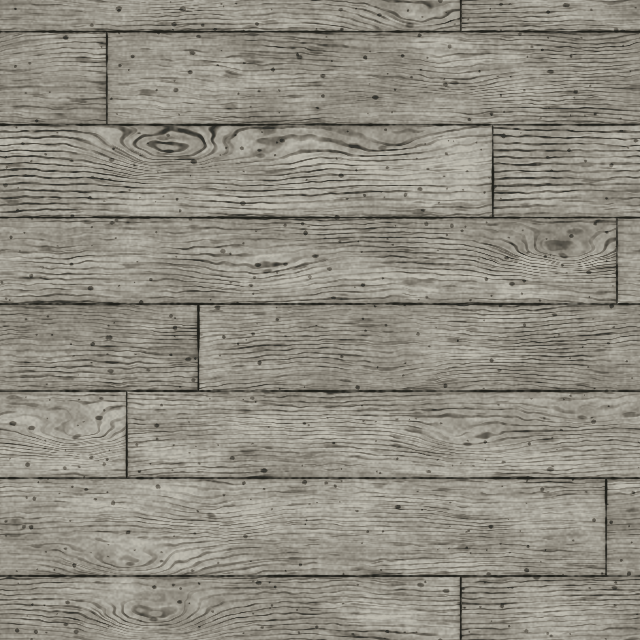
Write a Shadertoy shader that draws this texture.

```glsl
float hash(vec2 p) {
    return fract(sin(dot(p, vec2(127.1, 311.7))) * 43758.5453);
}

float noise(vec2 p) {
    vec2 i = floor(p), f = fract(p);
    f = f * f * (3.0 - 2.0 * f);
    return mix(mix(hash(i), hash(i + vec2(1, 0)), f.x),
               mix(hash(i + vec2(0, 1)), hash(i + vec2(1, 1)), f.x), f.y);
}

float fbm(vec2 p) {
    float sum = 0.0, amp = 0.5;
    for (int i = 0; i < 4; i++) {
        sum += amp * noise(p);
        p = p * 2.03 + 17.3;
        amp *= 0.5;
    }
    return sum;
}

// Lower edges of the boards, the last one wrapping past the top
const float edges[8] = float[8](0.100, 0.253, 0.389, 0.525, 0.660, 0.805, 0.9505, 1.100);

// Per board: joint position, grain frequency, grain contrast, tone
const vec4 boards[7] = vec4[7](
    vec4(0.947, 135, 0.30, 0.90), vec4(0.198, 130, 0.34, 0.91),
    vec4(0.310, 150, 0.42, 0.87), vec4(0.964, 120, 0.44, 0.89),
    vec4(0.770, 92, 0.58, 0.92), vec4(0.167, 140, 0.36, 0.87),
    vec4(0.720, 120, 0.42, 0.88));

// Main knot of each board: x, height above its lower edge, strength
const vec3 knots[7] = vec3[7](
    vec3(0.33, 0.095, 0.4), vec3(0.12, 0.066, 1.0), vec3(0.60, 0.03, 0.2),
    vec3(0.88, 0.078, 1.0), vec3(0.264, 0.103, 1.3), vec3(0.71, 0.067, 0.4),
    vec3(0.24, 0.08, 1.0));

// Small round worm holes, at most one in each cell
float wormHoles(vec2 uv, float cells, float aa) {
    vec2 id = floor(uv * cells);
    vec2 centre = 0.15 + 0.7 * vec2(hash(id + 3.1), hash(id + 8.7));
    vec2 d = (fract(uv * cells) - centre) / cells;
    d += 0.0012 * (vec2(noise(uv * 400.0), noise(uv * 400.0 + 9.0)) - 0.5);
    d.x *= 0.6 + 0.5 * hash(id + 5.5);
    float radius = mix(0.0010, 0.0036, pow(hash(id + 1.9), 2.5));
    float present = step(0.55, hash(id + 6.3));
    return present * (1.0 - smoothstep(radius - aa, radius + aa, length(d)));
}

void mainImage(out vec4 fragColor, in vec2 fragCoord) {
    vec2 uv = fragCoord / iResolution.xy;
    float aa = 0.7 / iResolution.y;

    // Find the board and its local coordinates
    float y = uv.y < edges[0] ? uv.y + 1.0 : uv.y;
    int row = 0;
    for (int i = 1; i < 7; i++) row += int(y >= edges[i]);
    vec4 board = boards[row];
    vec2 q = vec2(fract(uv.x - board.x), y - edges[row]);
    float height = edges[row + 1] - edges[row];
    vec2 seed = vec2(13.7, 29.3) * float(row + 1);

    // Grain height, bent by slow waves and knots
    float grain = q.y + 0.022 * (noise(q * vec2(4, 11) + seed) - 0.5)
                + 0.005 * noise(q * vec2(17, 38) + seed)
                + 0.003 * noise(q * vec2(65, 120) + seed);
    float core = 0.0;
    for (int i = 0; i < 3; i++) {
        vec2 s = seed + float(i) * 7.1;
        vec3 knot = i == 0 ? knots[row]
                  : vec3(hash(s), height * hash(s + 1.3), 0.7 * hash(s + 2.9));
        vec2 d = q - vec2(fract(knot.x - board.x), knot.y);
        d.y += 0.010 * (noise(q * vec2(25, 40) + s) - 0.5);
        float bump = exp(-dot(d * vec2(11, 31), d * vec2(11, 31)));
        grain += 0.052 * knot.z * bump;
        core += smoothstep(1.2, 0.5, length(d * vec2(130, 240))) * step(0.35, knot.z);
    }

    // Dark growth lines of uneven weight, averaged out where too dense to resolve
    float phase = grain * board.y;
    float weight = noise(vec2(q.x * 9.0, phase * 0.9) + seed + 4.0);
    float lines = smoothstep(0.80 - 0.35 * weight, 1.0, 0.5 + 0.5 * sin(6.2832 * phase));
    lines = mix(lines, 0.3, smoothstep(0.5, 0.9, fwidth(phase)));
    lines *= 0.3 + 0.9 * smoothstep(0.2, 0.8, noise(q * vec2(9, 34) + seed + 4.0));
    lines *= 0.45 + 1.1 * noise(vec2(q.x * 120.0, grain * 300.0) + seed);

    // Weathered patches, fibres and grit
    float patches = fbm(q * vec2(7, 18) + seed + 9.0) - 0.47;
    float fibres = noise(vec2(q.x * 34.0, grain * 330.0) + seed) - 0.5;
    float grit = noise(uv * 300.0) + noise(uv * vec2(170, 230) + 40.0) - 1.0;
    float tone = board.w + 0.48 * patches + 0.26 * fibres + 0.15 * grit;
    tone -= board.z * lines;

    // Thin dark fibres and pale worn spots
    float crack = noise(vec2(q.x * 30.0, grain * 270.0) + seed + 31.0);
    tone -= 0.32 * smoothstep(0.74, 0.92, crack);
    tone += 0.12 * smoothstep(0.55, 0.75, fbm(q * vec2(12, 40) + seed + 50.0));

    // Knot cores and worm holes
    tone -= 0.45 * min(core, 1.0);
    tone -= 0.60 * wormHoles(uv, 31.0, aa);
    tone -= 0.50 * wormHoles(fract(uv + 0.37), 23.0, aa);

    // Gaps between boards, with soiled edges
    float wobble = 0.0018 * (noise(uv * 45.0) - 0.5) + 0.001 * (noise(uv * 190.0) - 0.5);
    float gapDist = min(min(q.y, height - q.y), min(q.x, 1.0 - q.x)) + wobble;
    tone -= 0.30 * exp(-max(gapDist, 0.0) / 0.004);
    float gap = 1.0 - smoothstep(0.0011 - aa, 0.0013 + aa, gapDist);

    // Grey wood, warmer in the middle tones
    tone = clamp(tone, 0.0, 1.12);
    vec3 colour = mix(vec3(0.20, 0.20, 0.18), vec3(0.68, 0.67, 0.63), tone);
    colour -= vec3(0.0, 0.014, 0.026) * max(4.0 * tone * (1.0 - tone), 0.0);
    colour = mix(colour, vec3(0.12, 0.12, 0.10), gap);
    fragColor = vec4(colour, 1.0);
}
```
